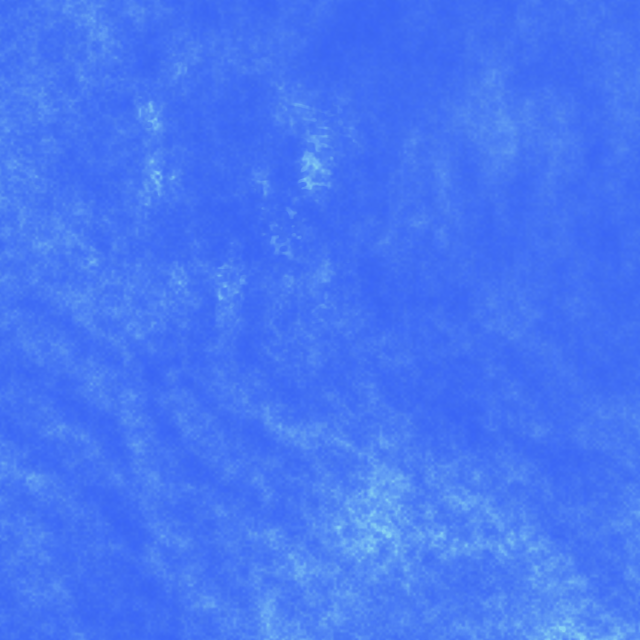
A WebGL 2 fragment shader for this texture:

```glsl
#version 300 es
precision highp float;
// Mottled blue surface with cloudy patches, directional streaks and fine grain.
// Layers of value noise add up to one tone, steep streaks above and slanted
// ones below; a skewed curve then turns the tone into shades of blue.

uniform vec2 u_resolution;
out vec4 fragColor;

float hash(vec2 cell) {
    return fract(sin(dot(cell, vec2(127.1, 311.7))) * 43758.5453);
}

// Value noise, centred on zero
float noise(vec2 p) {
    vec2 cell = floor(p);
    vec2 f = fract(p);
    f = f * f * (3.0 - 2.0 * f);
    float low = mix(hash(cell), hash(cell + vec2(1.0, 0.0)), f.x);
    float high = mix(hash(cell + vec2(0.0, 1.0)), hash(cell + vec2(1.0, 1.0)), f.x);
    return mix(low, high, f.y) - 0.5;
}

// Four octaves, each turned to hide the lattice
float fbm(vec2 p) {
    float sum = 0.0;
    float amplitude = 0.5;
    for (int i = 0; i < 4; i++) {
        sum += amplitude * noise(p);
        p = mat2(1.6, 1.2, -1.2, 1.6) * p + 17.3;
        amplitude *= 0.5;
    }
    return sum;
}

// Soft round patch
float patchMask(vec2 p, vec2 centre, vec2 radius) {
    vec2 d = (p - centre) / radius;
    return exp(-dot(d, d));
}

void main() {
    vec2 p = gl_FragCoord.xy / u_resolution;
    vec2 warped = p + 0.07 * vec2(fbm(p * 6.0 + 3.1), fbm(p * 6.0 + 41.7));

    // Cloudy patches: lighter below, darker at the right
    float tone = 4.2 * fbm(warped * 3.5 + 8.4);
    tone += 0.75 * (0.45 - p.y);
    tone -= 0.5 * patchMask(p, vec2(0.85, 0.58), vec2(0.28, 0.2));
    tone -= 0.5 * patchMask(p, vec2(0.27, 0.52), vec2(0.14, 0.2));

    // Light band running down to the right
    float bandOffset = dot(p - vec2(0.5, 0.34), vec2(0.75, 0.66)) / 0.09;
    tone += 0.65 * exp(-bandOffset * bandOffset) * smoothstep(0.65, 0.4, p.y);

    // Streaks, steep above and slanted below
    vec2 slanted = vec2(dot(warped, vec2(0.74, -0.67)), dot(warped, vec2(0.67, 0.74)));
    float steepStreak = fbm(warped * vec2(22.0, 11.0) + 5.0);
    float slantedStreak = fbm(slanted * vec2(10.0, 24.0) + 29.0);
    float above = smoothstep(0.4, 0.62, p.y + 0.5 * fbm(p * 4.0));
    tone += mix(4.4 * slantedStreak, 3.6 * steepStreak, above);

    // Fine mottling and grain, calmer toward the upper right
    float roughness = mix(1.0, 0.7, smoothstep(0.9, 1.5, p.x + p.y));
    tone += roughness * (2.8 * fbm(p * 55.0 + 13.0) + 1.5 * noise(p * 210.0));

    // Glinting specks gathered in broken upright clusters
    float cluster = patchMask(p, vec2(0.42, 0.68), vec2(0.22, 0.2));
    cluster += 0.5 * patchMask(p, vec2(0.2, 0.8), vec2(0.16, 0.18));
    cluster += 0.25 * patchMask(p, vec2(0.6, 0.2), vec2(0.25, 0.2));
    cluster *= smoothstep(-0.03, 0.15, steepStreak + 0.5 * fbm(p * 9.0 + 60.0));
    float speck = smoothstep(0.0, 0.36, noise(warped * vec2(105.0, 135.0) + 71.0));
    tone += cluster * (0.35 + 1.8 * speck);

    // Skewed tone curve: wide deep blues, rare pale highlights
    float green = min(0.37 + 0.095 * exp(0.48 * tone - 0.04), 0.82);
    float red = 0.23 + 0.71 * (green - 0.4);
    float blue = 0.955 + 0.02 * noise(p * 150.0 + 90.0);
    fragColor = vec4(red, green, blue, 1.0);
}
```
